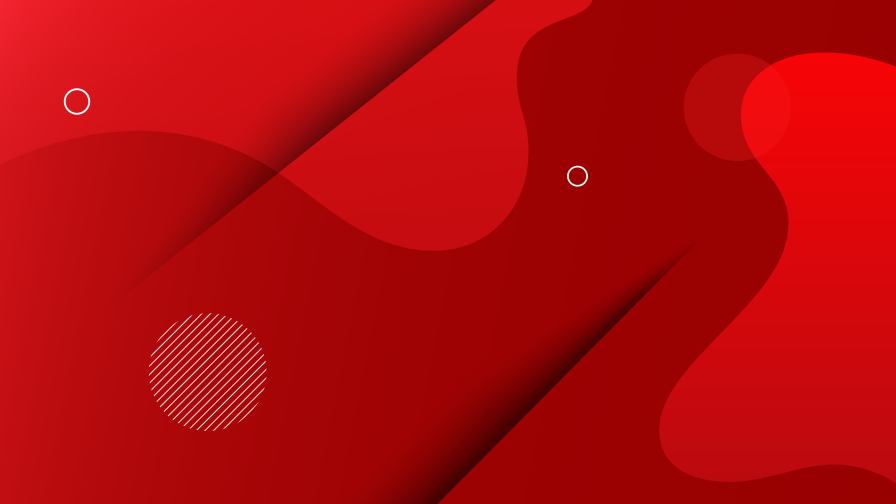
This background is drawn by a WebGL 2 fragment shader. Its source:

```glsl
#version 300 es
precision highp float;

uniform vec2 u_resolution;
out vec4 fragColor;

// Path state: x = squared distance to the outline, y = -1 inside, +1 outside
void lineTo(vec2 p, vec2 a, vec2 b, inout vec2 path) {
    vec2 e = b - a, w = p - a;
    vec2 q = w - e * clamp(dot(w, e) / dot(e, e), 0.0, 1.0);
    path.x = min(path.x, dot(q, q));
    bool spans = (a.y > p.y) != (b.y > p.y);
    if (spans && w.x * abs(e.y) < e.x * w.y * sign(e.y)) path.y = -path.y;
}

void curveTo(vec2 p, vec2 a, vec2 b, vec2 c, vec2 d, inout vec2 path) {
    vec2 last = a;
    for (int i = 1; i <= 16; i++) {
        float t = float(i) / 16.0, s = 1.0 - t;
        vec2 next = s * s * s * a + 3.0 * s * t * (s * b + t * c) + t * t * t * d;
        lineTo(p, last, next, path);
        last = next;
    }
}

float leftBlob(vec2 p) {
    vec2 path = vec2(1e6, 1.0);
    vec2 start = vec2(0, 141), crest = vec2(240, 149), low = vec2(372, 215);
    vec2 side = vec2(453, 130), neck = vec2(443, 65), end = vec2(508, 0);
    curveTo(p, start, vec2(80, 102), vec2(168, 100), crest, path);
    curveTo(p, crest, vec2(282, 178), vec2(318, 215), low, path);
    curveTo(p, low, vec2(418, 215), vec2(453, 180), side, path);
    curveTo(p, side, vec2(453, 100), vec2(443, 95), neck, path);
    curveTo(p, neck, vec2(443, 12), vec2(500, 22), end, path);
    // Close outside the canvas
    lineTo(p, end, vec2(508, -60), path);
    lineTo(p, vec2(508, -60), vec2(-60, -60), path);
    lineTo(p, vec2(-60, -60), vec2(-60, 165), path);
    lineTo(p, vec2(-60, 165), start, path);
    return path.y * sqrt(path.x);
}

float rightBlob(vec2 p) {
    vec2 path = vec2(1e6, 1.0);
    vec2 start = vec2(768, 57), head = vec2(635, 98), waist = vec2(676, 192);
    vec2 hip = vec2(565, 368), foot = vec2(630, 413), end = vec2(768, 414);
    curveTo(p, start, vec2(690, 28), vec2(635, 55), head, path);
    curveTo(p, head, vec2(635, 142), vec2(676, 150), waist, path);
    curveTo(p, waist, vec2(676, 258), vec2(565, 310), hip, path);
    curveTo(p, hip, vec2(565, 404), vec2(598, 414), foot, path);
    curveTo(p, foot, vec2(676, 411), vec2(712, 380), end, path);
    // Close outside the canvas
    lineTo(p, end, vec2(830, 450), path);
    lineTo(p, vec2(830, 450), vec2(830, 80), path);
    lineTo(p, vec2(830, 80), start, path);
    return path.y * sqrt(path.x);
}

// Coverage of a signed distance, softened over one pixel
float fill(float d, float pixel) {
    return clamp(0.5 - d / pixel, 0.0, 1.0);
}

// Wedge of shade on the upper left side of a crease, widening from its tip
float foldShade(vec2 p, vec2 tip, vec2 end, float rise, float pixel) {
    vec2 dir = normalize(end - tip);
    float along = dot(p - tip, dir);
    float side = dot(p - tip, -abs(dir.yx));
    float width = clamp(along * 0.26, 0.01, 65.0);
    float fade = clamp(1.0 - max(side, 0.0) / width, 0.0, 1.0);
    return fade * fade * smoothstep(0.0, rise, along) * fill(-side, pixel);
}

void main() {
    // Canvas grid 432 units high, y pointing down
    float pixel = 432.0 / u_resolution.y;
    vec2 p = vec2(gl_FragCoord.x, u_resolution.y - gl_FragCoord.y) * pixel;

    // Backdrop glowing from the left
    float glow = exp(-(p.x + 0.2 * p.y) / 200.0);
    vec3 color = vec3(0.595, 0.0, 0.0) + vec3(0.25, 0.085, 0.11) * glow;

    // Left blob, brightest in the corner
    vec3 leftRed = vec3(0.77, 0.045, 0.06)
        + vec3(0.12, 0.09, 0.12) * exp(-(p.x + 0.6 * p.y) / 110.0)
        + vec3(0.065, 0.01, 0.01) * (1.0 - p.y / 215.0);
    color = mix(color, leftRed, fill(leftBlob(p), pixel));

    // Creases
    color *= 1.0 - 0.5 * foldShade(p, vec2(68, 284), vec2(425, 0), 300.0, pixel);
    color *= 1.0 - 0.62 * foldShade(p, vec2(613, 192), vec2(375, 432), 110.0, pixel);

    // Right blob and translucent disc
    vec3 rightRed = mix(vec3(0.97, 0.015, 0.025), vec3(0.73, 0.04, 0.06),
        clamp((p.y - 44.0) / 370.0, 0.0, 1.0));
    color = mix(color, rightRed, fill(rightBlob(p), pixel));
    float disc = fill(length(p - vec2(632, 92)) - 46.0, pixel);
    color = mix(color, vec3(0.97, 0.11, 0.12), 0.3 * disc);

    // Thin rings
    float ringA = abs(length(p - vec2(66, 87)) - 10.5) - 0.8;
    float ringB = abs(length(p - vec2(495, 151)) - 8.2) - 0.75;
    color = mix(color, vec3(1.0), fill(min(ringA, ringB), pixel));

    // Disc of diagonal stripes
    vec2 q = p - vec2(178, 319);
    float stripe = abs(fract((q.x + q.y) * 0.7071 / 5.2) - 0.5) * 5.2 - 0.45;
    float hatch = fill(stripe, pixel) * fill(length(q) - 50.5, pixel);
    color = mix(color, vec3(1.0, 0.93, 0.93), 0.9 * hatch);

    fragColor = vec4(color, 1.0);
}
```
